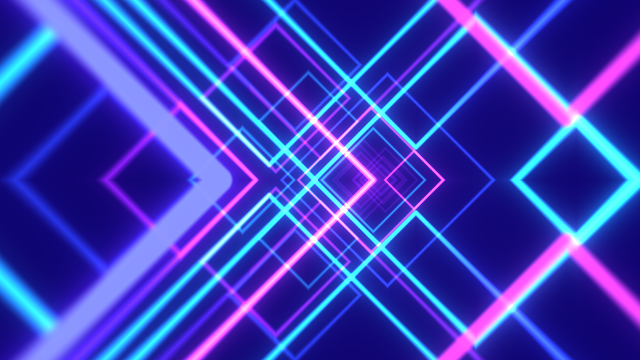
A WebGL 1 fragment shader for this background:

```glsl
precision highp float;
// Neon chevrons and nested diamonds glowing over deep indigo, mirrored top to bottom.
uniform vec2 u_resolution;

// The canvas is HEIGHT units tall; x starts at the left, y at the mid line.
const float HEIGHT = 4.32;
const float MID_X = 3.84;
const vec2 FOCUS = vec2(4.4, 0.0);   // sharpest point of the scene
const float DEFOCUS = 0.0058;        // blur growth with squared distance
const float SPREAD = 0.35;           // widening of blurred tubes
const float GLOW_SIZE = 0.10;
const float GLOW_GAIN = 0.29;
const float THIN = 0.008;
const float HALF_SQRT2 = 0.70711;
const int TUNNEL_COUNT = 9;

const vec3 NAVY = vec3(0.055, 0.01, 0.43);
const vec3 INDIGO = vec3(0.10, 0.05, 0.52);
const vec3 CYAN = vec3(0.12, 0.82, 0.90);
const vec3 BLUE = vec3(0.18, 0.36, 0.92);
const vec3 VIOLET = vec3(0.38, 0.16, 0.84);
const vec3 PINK = vec3(0.95, 0.27, 0.88);
const vec3 ORCHID = vec3(0.70, 0.14, 0.78);
const vec3 LAVENDER = vec3(0.56, 0.61, 1.0);

float softness;

float hash(float n) {
  n = fract(n * 0.1031);
  n *= n + 33.33;
  return fract(n * (n + n));
}

// Distance to a diagonal ray leaving the origin toward (1, 1).
float ray(vec2 v) {
  return length(v - 0.5 * max(v.x + v.y, 0.0));
}

// Right-pointing chevron with its tip on the mid line.
float chevron(vec2 p, float tip) {
  return ray(vec2(tip - p.x, p.y));
}

// Pair of arms opening away from the mid line.
float vee(vec2 p, vec2 corner) {
  return ray(vec2(abs(p.x - corner.x), p.y - corner.y));
}

float diamond(vec2 p, vec2 center, float radius) {
  vec2 d = abs(p - center);
  return abs(d.x + d.y - radius) * HALF_SQRT2;
}

float core(float d, float halfWidth) {
  return 1.0 - smoothstep(halfWidth - softness, halfWidth + softness, d);
}

// Glowing tube: soft core plus a halo that scales with its width.
vec3 neon(float d, float halfWidth, vec3 color) {
  float halo = GLOW_GAIN * min(halfWidth / 0.025, 1.4);
  float reach = GLOW_SIZE + 0.4 * softness;
  return color * (core(d, halfWidth + SPREAD * softness) + halo * exp(-d / reach));
}

void main() {
  vec2 p = (gl_FragCoord.xy - 0.5 * u_resolution) * HEIGHT / u_resolution.y;
  p = vec2(p.x + MID_X, abs(p.y));
  vec2 fromFocus = p - FOCUS;
  softness = HEIGHT / u_resolution.y * 0.7 + DEFOCUS * dot(fromFocus, fromFocus);

  // Background haze
  vec3 color = mix(NAVY, INDIGO, 0.6 * exp(-0.25 * dot(fromFocus, fromFocus)));
  color += ORCHID * 0.16 * exp(-3.0 * length(fromFocus));

  // Faint tunnel of scattered diamonds around the focus
  for (int i = 0; i < TUNNEL_COUNT; i++) {
    float n = float(i);
    vec2 center = FOCUS + vec2(0.4 * hash(n + 3.0) - 0.15, 0.0);
    vec3 tint = mix(VIOLET, ORCHID, hash(n + 31.0));
    color += 0.14 * neon(diamond(p, center, 0.08 + 0.05 * n), THIN, tint);
  }

  // Thin diamonds on the mid line
  color += 0.55 * neon(diamond(p, vec2(4.48, 0.0), 0.62), THIN, CYAN);
  color += 0.50 * neon(diamond(p, vec2(2.91, 0.0), 0.62), THIN, CYAN);
  color += 0.65 * neon(diamond(p, vec2(4.65, 0.0), 1.27), THIN, BLUE);
  color += 0.70 * neon(diamond(p, vec2(4.45, 0.0), 0.87), THIN, PINK);
  color += 0.80 * neon(diamond(p, vec2(4.97, 0.0), 0.35), THIN, PINK);
  color += 0.65 * neon(diamond(p, vec2(2.17, 0.0), 0.90), 0.016, ORCHID);
  color += 0.42 * neon(diamond(p, vec2(1.30, 0.0), 1.12), 0.026, BLUE);

  // Thin diamonds in mirrored pairs
  color += 0.70 * neon(diamond(p, vec2(3.31, 0.98), 0.88), 0.010, ORCHID);
  color += 0.45 * neon(diamond(p, vec2(3.70, 0.70), 0.59), THIN, CYAN);
  color += 0.55 * neon(diamond(p, vec2(3.54, 1.38), 0.78), THIN, BLUE);

  // Long arms opening outward
  color += neon(vee(p, vec2(3.23, 0.18)), 0.019, CYAN);
  color += neon(vee(p, vec2(4.99, 0.39)), 0.021, mix(CYAN, BLUE * 1.15, smoothstep(4.9, 5.9, p.x)));
  color += 0.55 * neon(vee(p, vec2(3.85, 0.26)), 0.013, mix(VIOLET, ORCHID, step(3.0, p.x)));

  // Right-hand frames, heavier toward the edge
  float frameWidth = 0.021 + 0.018 * smoothstep(5.0, 6.6, p.x);
  color += neon(diamond(p, vec2(5.71, 0.0), 1.94), frameWidth, CYAN);
  color += neon(diamond(p, vec2(6.92, 0.0), 0.73), 0.034, CYAN);
  float pinkArms = vee(p, vec2(6.80, 0.73));
  color += PINK * 0.3 * exp(-pinkArms / 0.14);
  color = mix(color, PINK * 1.05 + 0.3 * color, 0.95 * core(pinkArms, 0.092));

  // Chevrons and the blurred streak at the left edge
  color += neon(chevron(p, 3.78), 0.023, CYAN);
  float bright = chevron(p, 4.48);
  color += neon(bright, 0.034, PINK) + 0.35 * core(bright, 0.018);
  color += 0.8 * neon(chevron(p, 3.07), 0.014, mix(VIOLET, PINK, smoothstep(1.4, 2.9, p.x)));
  color += 0.85 * neon(ray(vec2(0.60, 1.76) - p), 0.07, CYAN);

  // Broad foreground chevron covers what lies behind it
  float broad = chevron(p, 2.63);
  color += VIOLET * 0.6 * exp(-max(broad - 0.13, 0.0) / 0.16);
  color = mix(color, LAVENDER, 0.95 * core(broad, 0.155));

  gl_FragColor = vec4(min(color, 1.0), 1.0);
}
```
